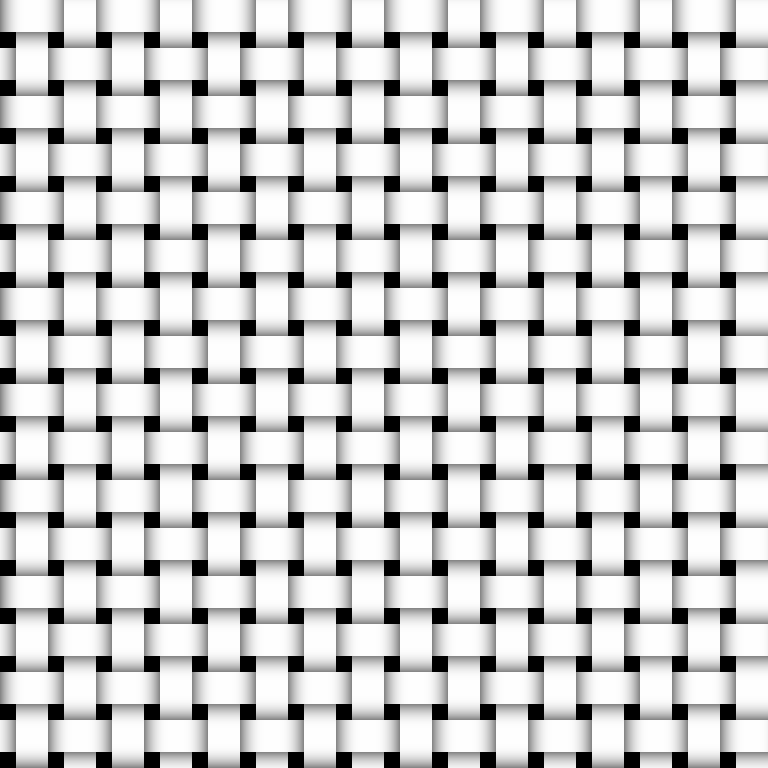
Reproduce this pattern procedurally as a WebGL 2 fragment shader.

```glsl
#version 300 es
precision highp float;

uniform vec2 u_resolution;
out vec4 fragColor;

// Antialiased coverage of the region where distance is positive
float coverage(float distance, float pixel) {
    return clamp(distance / pixel + 0.5, 0.0, 1.0);
}

// Brightness along a strap: dark where it dips under, pale at its crest
float strapShade(float fromCrest) {
    float fromEnd = clamp(1.0 - fromCrest * 1.5, 0.0, 1.0);
    float shadow = pow(max(1.0 - fromEnd / 0.8, 0.0), 2.5);
    return 0.995 - 0.49 * shadow;
}

// Visible part of a strap, limited across its width and along its length
float strapMask(float fromAxis, float fromCrest, float pixel) {
    return coverage(1.0 / 3.0 - fromAxis, pixel)
         * coverage(2.0 / 3.0 - fromCrest, pixel);
}

void main() {
    // Sixteen straps each way, one crossing centred in each cell
    vec2 weave = 16.0 * gl_FragCoord.xy / u_resolution - 1.0 / 6.0;
    vec2 pixel = 16.0 / u_resolution;
    vec2 cell = floor(weave);
    vec2 fromAxis = abs(fract(weave) - 0.5);

    // Distance to the nearest crest; crests alternate between directions
    float acrossCrest = abs(mod(weave.x - 0.5 + cell.y, 2.0) - 1.0);
    float upCrest = abs(mod(weave.y + 0.5 + cell.x, 2.0) - 1.0);

    float horizontal = strapMask(fromAxis.y, acrossCrest, pixel.y);
    float vertical = strapMask(fromAxis.x, upCrest, pixel.x);

    // The holes between straps stay black
    float brightness = horizontal * strapShade(acrossCrest)
                     + vertical * strapShade(upCrest);
    fragColor = vec4(vec3(min(brightness, 1.0)), 1.0);
}
```
